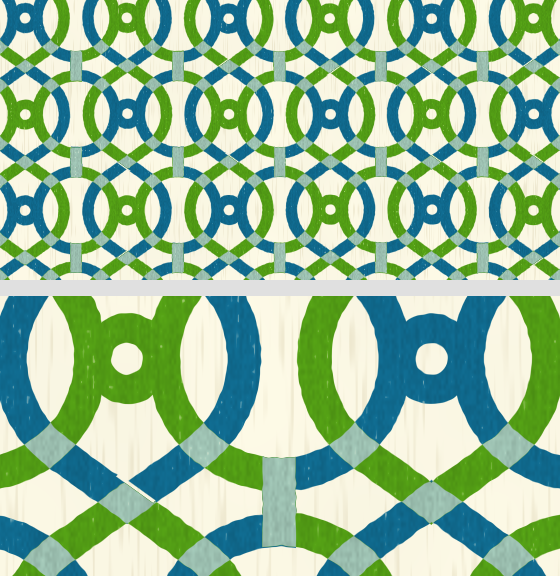
Top, the full canvas; bottom, a detail of the centre.
Reproduce this pattern procedurally as a Shadertoy shader.

```glsl
// Interlaced rings, four-armed eyelets and short bars printed in two inks on cream cloth.
// Each cell adds its signed distances to a blue or a green plate, swapping like a checkerboard;
// areas covered by both plates turn pale. Noise adds threads, worn ink and small cracks.

const vec2 PITCH = vec2(1.0, 0.944);   // column pitch is the unit of length

float hash(vec2 p) {
    vec3 q = fract(p.xyx * vec3(0.1031, 0.1030, 0.0973));
    q += dot(q, q.yzx + 33.33);
    return fract((q.x + q.y) * q.z);
}

float noise(vec2 p) {
    vec2 i = floor(p), f = fract(p);
    f = f * f * (3.0 - 2.0 * f);
    return mix(mix(hash(i), hash(i + vec2(1, 0)), f.x),
               mix(hash(i + vec2(0, 1)), hash(i + vec2(1, 1)), f.x), f.y);
}

// Round at the sides, with straight tangents meeting in a point above and below
float pointedRing(vec2 p) {
    p = abs(p);
    float r = p.x < 0.721 * p.y ? dot(p, vec2(0.585, 0.811)) : length(p);
    return abs(r - 0.384) - 0.056;
}

// Pierced disc, arms curving out to the neighbours, and half of each joining bar
float eyelet(vec2 p) {
    vec2 a = abs(p);
    float side = abs(a.x - 0.5) - 0.054;
    float arms = abs(length(a - vec2(0.5, 0.0)) - 0.3805) - 0.0545;
    arms = max(arms, a.x - 0.554);
    float bar = max(side, abs(a.y - 0.472) - 0.138);
    float d = min(min(arms, bar), length(p) - 0.148);
    return max(d, 0.052 - length(p));
}

// Distances to the blue (x) and green (y) plates
vec2 plates(vec2 p) {
    vec2 home = round(p / PITCH), d = vec2(1.0);
    for (int j = -1; j <= 1; j++)
    for (int i = -1; i <= 1; i++) {
        vec2 id = home + vec2(i, j);
        vec2 shift = vec2(hash(id + 41.0), hash(id + 73.0)) - 0.5;
        vec2 q = p - id * PITCH - 0.01 * shift;
        vec2 inks = vec2(eyelet(q), pointedRing(q));
        d = min(d, mod(id.x + id.y, 2.0) < 0.5 ? inks : inks.yx);
    }
    return d;
}

// Hairline gap along one edge of some of the small diamonds between rows
float crack(vec2 p, float px) {
    vec2 g = p / PITCH - vec2(0.0, 0.5), id = round(g);
    vec2 q = (g - id) * PITCH;
    float pick = hash(id + 19.0);
    q.x *= pick > 0.75 ? 1.0 : -1.0;
    q.y *= hash(id + 57.0) > 0.4 ? 1.0 : -1.0;
    float d = abs(dot(q, vec2(0.585, 0.811)) - 0.056) - 0.006;
    d = max(d, abs(dot(q, vec2(0.811, -0.585))) - 0.075);
    return smoothstep(px, -px, d) * step(0.5, pick);
}

void mainImage(out vec4 fragColor, in vec2 fragCoord) {
    float scale = 2.757 / iResolution.y;
    vec2 p = fragCoord * scale - vec2(0.251, 0.689);
    float px = 0.75 * scale;

    // Cloth threads and slightly ragged ink edges
    float thread = noise(p * vec2(95.0, 5.0) + 300.0);
    float weave = noise(p * vec2(130.0, 60.0) + 500.0);
    float ragged = 0.005 * (noise(p * 45.0 + 200.0) - 0.5);

    vec2 ink = smoothstep(vec2(px), vec2(-px), plates(p) + ragged);
    ink *= 1.0 - crack(p, px);

    // Paint the plates, then their pale overlap
    vec3 cloth = vec3(0.985, 0.972, 0.895) - vec3(0.05, 0.06, 0.08) * smoothstep(0.6, 1.0, thread);
    vec3 col = mix(cloth, vec3(0.06, 0.41, 0.55), ink.x);
    col = mix(col, vec3(0.32, 0.61, 0.08), ink.y);
    col = mix(col, vec3(0.61, 0.75, 0.69), ink.x * ink.y);

    // Worn print: uneven density and flecks of bare cloth
    float cover = max(ink.x, ink.y);
    col *= 1.0 + cover * (0.10 * (weave - 0.5) + 0.08 * (thread - 0.5));
    float fleck = smoothstep(0.78, 1.0, 0.6 * weave + 0.4 * thread);
    col = mix(col, cloth, 0.5 * fleck * cover);
    col *= 1.0 + 0.02 * (noise(p * 2.5 + 80.0) - 0.5);

    fragColor = vec4(col, 1.0);
}
```
